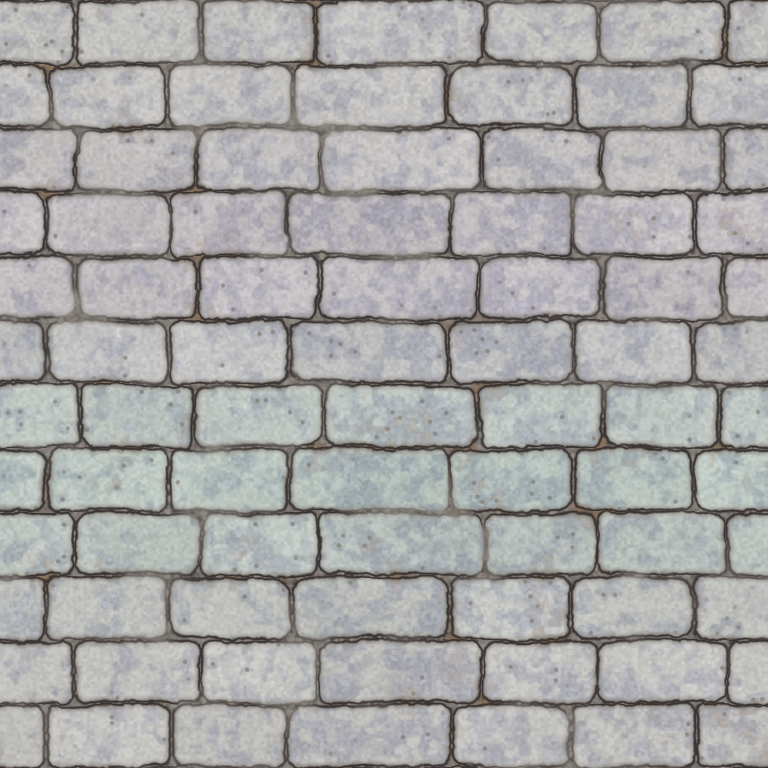
Give the GLSL for this texture, as a Shadertoy shader.

```glsl
// Weathered pale stone block wall: twelve staggered courses of six worn blocks with dark, gritty joints.

const float TAU = 6.28319;

vec2 hash2(vec2 p) {
    vec3 q = fract(p.xyx * vec3(0.1031, 0.1030, 0.0973));
    q += dot(q, q.yzx + 33.33);
    return fract((q.xx + q.yz) * q.zy);
}

// Tiling cellular noise: x = distance to nearest point, y = smooth blend of cell values,
// z = value of the nearest cell.
vec3 cells(vec2 p, float count) {
    p *= count;
    vec2 base = floor(p);
    float nearest = 9.0, nearValue = 0.0, total = 0.0, weights = 0.0;
    for (int j = -1; j <= 1; j++)
    for (int i = -1; i <= 1; i++) {
        vec2 cell = base + vec2(i, j);
        vec2 id = mod(cell, count) + count;
        vec2 delta = cell + 0.15 + 0.7 * hash2(id) - p;
        float value = hash2(id + 57.0).x;
        float d2 = dot(delta, delta);
        float w = exp(-7.0 * d2);
        total += w * value;
        weights += w;
        if (d2 < nearest) { nearest = d2; nearValue = value; }
    }
    return vec3(sqrt(nearest), total / weights, nearValue);
}

float roundedBox(vec2 p, vec2 halfSize, float radius) {
    vec2 q = abs(p) - halfSize + radius;
    return length(max(q, 0.0)) + min(max(q.x, q.y), 0.0) - radius;
}

// Signed distance to the block (x), its course (y) and its place in the course (z).
vec3 block(vec2 p) {
    float y = p.y * 12.0 + 0.018 * sin(TAU * (3.0 * p.x + p.y)) + 0.014 * sin(TAU * (8.0 * p.x + 5.0 * p.y));
    float course = mod(floor(y), 12.0);
    float start = mod(course, 2.0) > 0.5 ? 0.626 : 0.587;
    float x = fract(p.x - start);
    x = fract(x + 0.004 * sin(TAU * (3.0 * x + hash2(vec2(course, 9.0)).x)));

    // Five equal blocks, then a wider one fills the rest of the course.
    float index = min(floor(x / 0.158), 5.0);
    float left = index * 0.158;
    float right = index < 4.5 ? left + 0.158 : 1.0;
    vec2 vary = hash2(vec2(index + 3.0, course + 20.0));
    vec2 halfSize = vec2((right - left) * 0.5, 0.5 / 12.0) - 0.0028 - 0.0022 * vary;
    vec2 local = vec2(x - 0.5 * (left + right), (fract(y) - 0.5) / 12.0);
    return vec3(roundedBox(local, halfSize, 0.009 + 0.007 * vary.y), course, index);
}

void mainImage(out vec4 fragColor, in vec2 fragCoord) {
    vec2 uv = fragCoord / iResolution.xy;
    float pixel = 1.0 / iResolution.y;

    // Noise layers from broad stains to grit
    float broad = cells(uv, 9.0).y;
    float patches = cells(uv, 26.0).y;
    vec3 blotch = cells(uv, 64.0);
    float fine = cells(uv, 130.0).y;
    float grit = cells(uv, 230.0).y;

    // Chipped, uneven block outlines
    vec2 chip = vec2(patches - 0.5, blotch.y - 0.5) * vec2(0.006, 0.003);
    vec3 b = block(uv + chip);
    float d = b.x + 0.0022 * (fine - 0.5) + 0.0012 * (grit - 0.5);
    vec2 vary = hash2(b.zy + 41.0);

    // Stone: cool mottling, stronger right of centre, and slow tints between courses
    float mottle = 0.3 * patches + 0.43 * blotch.y + 0.27 * fine;
    float cool = 0.07 * sin(TAU * (uv.x - 0.36)) + 0.05 * (vary.x - 0.5);
    vec3 stone = mix(vec3(0.765, 0.762, 0.75), vec3(0.665, 0.668, 0.695),
                     smoothstep(0.36, 0.74, mottle + cool));
    float green = exp(-pow(b.y - 4.2, 2.0) / 3.0);
    float lilac = exp(-pow(b.y - 7.2, 2.0) / 4.0);
    stone += green * vec3(-0.035, 0.008, -0.006) + lilac * vec3(0.004, -0.012, 0.008);
    stone += 0.035 * (vary.y - 0.5) + 0.03 * (broad - 0.5) + 0.075 * (grit - 0.5);

    // Pale flecks, small pits and rusty patches
    stone += 0.05 * smoothstep(0.68, 0.85, fine) * smoothstep(0.4, 0.7, patches);
    float pit = smoothstep(0.26, 0.1, blotch.x) * step(0.9, blotch.z);
    stone = mix(stone, vec3(0.47, 0.44, 0.40), 0.6 * pit * smoothstep(0.35, 0.65, broad));
    float rust = smoothstep(0.62, 0.9, patches) * smoothstep(0.45, 0.75, broad);
    stone = mix(stone, vec3(0.66, 0.57, 0.46), 0.3 * rust * smoothstep(0.45, 0.8, fine));

    // Grime gathers on the worn rim
    float rim = smoothstep(-0.0065, 0.001, d);
    stone = mix(stone, vec3(0.53, 0.51, 0.48), rim * (0.3 + 0.5 * patches));

    // Joints: sandy mortar, rust stains and a broken dark crevice beside the stone
    vec3 mortar = mix(vec3(0.38, 0.36, 0.34), vec3(0.60, 0.58, 0.55), 0.55 * fine + 0.45 * grit);
    mortar = mix(mortar, vec3(0.53, 0.41, 0.29), 0.6 * rust);
    float crevice = exp(-pow((d - 0.0022) / 0.0021, 2.0));
    float depth = smoothstep(0.2, 0.75, 0.5 * broad + 0.35 * patches + 0.15 * vary.x + 0.12);
    mortar = mix(mortar, vec3(0.22, 0.20, 0.20), crevice * depth);

    float edge = 0.0011 + 0.5 * pixel;
    vec3 color = mix(stone, mortar, smoothstep(-edge, edge, d));
    fragColor = vec4(clamp(color, 0.0, 1.0), 1.0);
}
```
